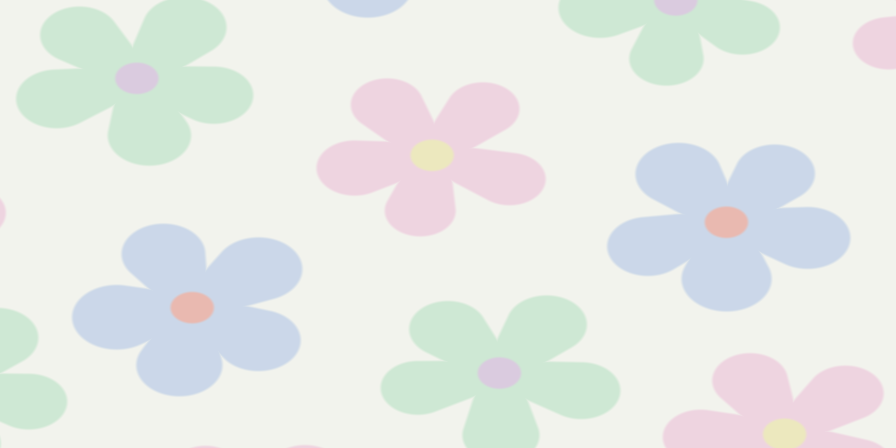
Write a Shadertoy shader that draws this pattern.

```glsl
// Pastel five-petal flowers scattered on a slanted lattice over a cream ground.

#define ORIGIN vec2(0.307, 0.812)     // lattice start, in canvas heights
#define STEP_ACROSS vec2(0.664, -0.151)
#define STEP_DOWN vec2(0.130, -0.482)
#define EDGE_LIFT 0.125               // raises the outermost columns
#define JITTER 0.035
#define STRETCH 1.38                  // flowers are wider than tall
#define PETAL_LENGTH 0.130
#define PETAL_WIDTH 0.064
#define PETAL_ROOT 0.028
#define HEART_RADIUS 0.035
#define TILT 0.45
#define SOFTNESS 0.0035

const float TAU = 6.2831853;
const vec3 CREAM = vec3(0.950, 0.953, 0.929);
const vec3 GREEN = vec3(0.808, 0.910, 0.831);
const vec3 PINK = vec3(0.935, 0.830, 0.880);
const vec3 BLUE = vec3(0.795, 0.845, 0.912);
const vec3 LAVENDER = vec3(0.855, 0.795, 0.875);
const vec3 YELLOW = vec3(0.925, 0.910, 0.745);
const vec3 CORAL = vec3(0.915, 0.725, 0.690);

float hash(vec2 p) {
    return fract(sin(dot(p, vec2(127.1, 311.7))) * 43758.5453);
}

// Signed random value in -0.5..0.5
float vary(vec2 cell, float seed) {
    return hash(cell + seed * vec2(7.3, 3.1)) - 0.5;
}

// Tapered capsule along +x: narrow root at the origin, round tip
float petalDistance(vec2 p, float root, float tip, float len) {
    p.y = abs(p.y);
    float slope = (root - tip) / len;
    float flank = sqrt(1.0 - slope * slope);
    float along = dot(p, vec2(flank, -slope));
    if (along < 0.0) return length(p) - root;
    if (along > flank * len) return length(p - vec2(len, 0.0)) - tip;
    return dot(p, vec2(slope, flank)) - root;
}

// Five petals, each slightly different in angle, length and width
float flowerDistance(vec2 p, vec2 cell, float width) {
    float tilt = -0.265 * TAU + TILT * vary(cell, 1.0);
    float d = 1e3;
    for (int k = 0; k < 5; k++) {
        float seed = float(k) + 2.0;
        float angle = tilt + TAU * float(k) / 5.0 + 0.16 * vary(cell, seed);
        float c = cos(angle), s = sin(angle);
        vec2 q = vec2(c * p.x + s * p.y, c * p.y - s * p.x);
        float len = PETAL_LENGTH + 0.018 * vary(cell, seed + 10.0);
        float tip = width + 0.008 * vary(cell, seed + 20.0);
        d = min(d, petalDistance(q, PETAL_ROOT, tip, len));
    }
    return d;
}

float cover(float d) {
    return 1.0 - smoothstep(-SOFTNESS, SOFTNESS, d);
}

void mainImage(out vec4 fragColor, in vec2 fragCoord) {
    vec2 uv = fragCoord / iResolution.y;
    vec3 color = CREAM;

    for (int row = -1; row <= 2; row++) {
        for (int col = -1; col <= 3; col++) {
            vec2 cell = vec2(col, row);
            vec2 center = ORIGIN + cell.x * STEP_ACROSS + cell.y * STEP_DOWN;
            center.y += EDGE_LIFT * max(abs(cell.x - 1.0) - 1.0, 0.0);
            center += JITTER * vec2(vary(cell, 40.0), vary(cell, 41.0));
            vec2 p = (uv - center) / vec2(STRETCH, 1.0);

            // Colours cycle along the diagonals
            float kind = mod(cell.x - cell.y, 3.0);
            vec3 petal = kind < 0.5 ? GREEN : kind < 1.5 ? PINK : BLUE;
            vec3 heart = kind < 0.5 ? LAVENDER : kind < 1.5 ? YELLOW : CORAL;
            float width = PETAL_WIDTH + (kind < 0.5 ? 0.0 : kind < 1.5 ? -0.004 : 0.005);

            color = mix(color, petal, cover(flowerDistance(p, cell, width)));
            color = mix(color, heart, cover(length(p) - HEART_RADIUS));
        }
    }
    fragColor = vec4(color, 1.0);
}
```
